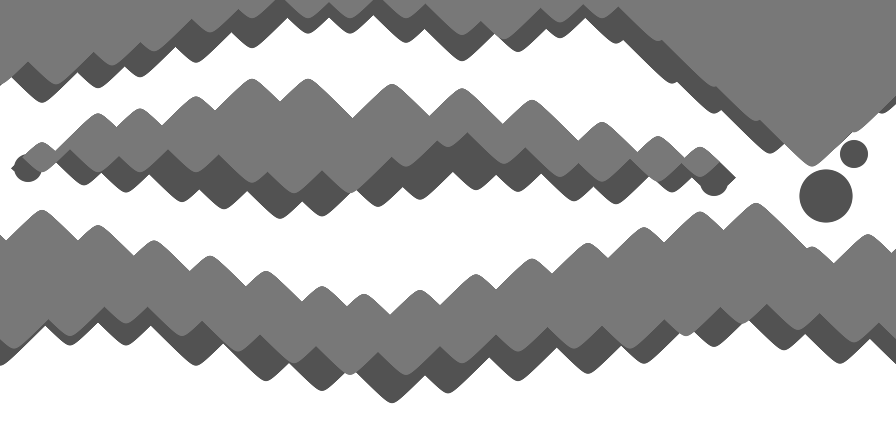
Write a WebGL 1 fragment shader that draws this background.

```glsl
precision mediump float;

uniform vec2 u_resolution;

const vec2 GRID = vec2(64.0, 32.0);
const vec3 SKY = vec3(1.0);
const vec3 LIGHT_ROCK = vec3(0.47);
const vec3 DARK_ROCK = vec3(0.32);
const vec2 FULL_SPAN = vec2(-9.0, 73.0);

// Linear rise or dip: hill = (centre, half width, height)
float tent(float x, vec3 hill) {
  return hill.z * max(0.0, 1.0 - abs(x - hill.x) / hill.y);
}

float profile(float x, float base, vec3 a, vec3 b, vec3 c) {
  return base + tent(x, a) + tent(x, b) + tent(x, c);
}

// Slope of 45 degrees with a rounded tip
float roundedCone(float x) {
  return sqrt(x * x + 0.16) - 0.4;
}

// Row of cones along a profile: spacing = (start, pitch, sway)
float scallops(float x, vec3 spacing, vec2 span, float base, vec3 a, vec3 b, vec3 c) {
  float edge = -99.0;
  for (int i = -1; i < 18; i++) {
    float k = float(i);
    float sway = spacing.z * sin(0.57 * (k - 1.0));
    float tip = floor(spacing.x + spacing.y * k + sway + 0.5);
    if (tip >= span.x && tip <= span.y) {
      edge = max(edge, profile(tip, base, a, b, c) - roundedCone(x - tip));
    }
  }
  return edge;
}

// Signed amount inside a disc
float disc(vec2 p, vec2 centre, float radius) {
  return radius - length(p - centre);
}

vec3 paint(vec3 under, vec3 colour, float inside, float soft) {
  return mix(under, colour, smoothstep(-soft, soft, inside));
}

void main() {
  vec2 p = gl_FragCoord.xy / u_resolution * GRID;
  float x = p.x;
  float depth = GRID.y - p.y;
  vec2 q = vec2(x, depth);
  float soft = 0.6 * GRID.y / u_resolution.y;

  // Hanging ceiling
  float ceilingLight = scallops(x, vec3(0.3, 3.6, 0.0), FULL_SPAN, 1.3,
    vec3(2.0, 16.0, 5.4), vec3(35.0, 6.0, 1.8), vec3(58.0, 13.0, 10.6)) - depth;
  float ceilingDark = scallops(x, vec3(3.0, 3.73, 0.0), FULL_SPAN, 2.4,
    vec3(2.0, 20.0, 5.2), vec3(34.0, 7.0, 2.3), vec3(57.0, 14.0, 10.0)) - depth;
  ceilingDark = max(ceilingDark, disc(q, vec2(59.0, 14.0), 1.9));
  ceilingDark = max(ceilingDark, disc(q, vec2(61.0, 11.0), 1.0));

  // Floating island
  float islandTop = scallops(x, vec3(2.4, 4.27, -1.8), vec2(3.0, 51.0), 21.0,
    vec3(20.0, 19.0, 6.0), vec3(37.0, 15.0, 3.8), vec3(7.0, 5.0, 1.0)) - p.y;
  float islandLight = scallops(x, vec3(3.0, 3.65, 0.0), vec2(2.0, 51.0), 12.3,
    vec3(23.0, 8.0, 2.0), vec3(32.0, 6.0, -1.8), vec3(45.0, 8.0, 0.9)) - depth;
  float islandDark = scallops(x, vec3(2.0, 3.5, 0.0), vec2(2.0, 51.0), 12.9,
    vec3(21.0, 17.0, 2.9), vec3(43.0, 9.0, 1.9), vec3(51.0, 3.0, 0.8)) - depth;
  islandDark = min(islandTop, islandDark);
  islandDark = max(islandDark, disc(q, vec2(2.0, 12.0), 1.0));
  islandDark = max(islandDark, disc(q, vec2(51.0, 13.0), 1.0));

  // Lower ridge
  float ridgeTop = scallops(x, vec3(3.0, 3.9, 0.0), FULL_SPAN, 11.0,
    vec3(3.0, 22.0, 6.0), vec3(54.0, 25.0, 7.0), vec3(58.0, 5.0, -2.5)) - p.y;
  float ridgeLight = scallops(x, vec3(0.5, 4.05, 0.0), FULL_SPAN, 24.9,
    vec3(9.0, 8.0, -1.8), vec3(27.0, 11.0, 2.3), vec3(54.0, 9.0, -2.0)) - depth;
  float ridgeDark = scallops(x, vec3(0.0, 4.64, 0.0), FULL_SPAN, 26.7,
    vec3(7.0, 9.0, -2.6), vec3(28.0, 12.0, 2.1), vec3(53.0, 10.0, -2.4)) - depth;

  // Dark undersides first, light faces over them
  float dark = max(ceilingDark, max(islandDark, min(ridgeTop, ridgeDark)));
  float light = max(ceilingLight, max(min(islandTop, islandLight), min(ridgeTop, ridgeLight)));
  vec3 colour = paint(SKY, DARK_ROCK, dark, soft);
  colour = paint(colour, LIGHT_ROCK, light, soft);
  gl_FragColor = vec4(colour, 1.0);
}
```
